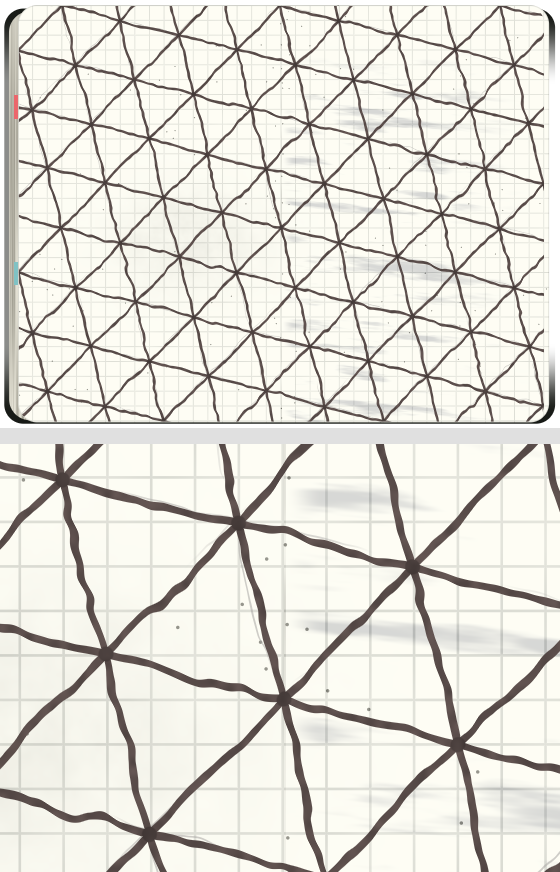
Top: the whole. Bottom: its middle third, enlarged.
Give the GLSL for this pattern, as a Shadertoy shader.

```glsl
#define CELL vec2(0.03412, 0.03466)   // ruled square, in canvas heights
#define ORIGIN vec2(0.1786, 0.1514)   // one lattice vertex, y measured down
#define INK_HALF 0.083                // stroke half width, in ruled squares
#define WOBBLE 0.22
#define SPINE_X 0.658
#define PAPER vec3(0.995, 0.993, 0.958)
#define RULE vec3(0.865, 0.868, 0.835)
#define INK vec3(0.345, 0.295, 0.285)
#define PENCIL vec3(0.66, 0.65, 0.64)
#define COVER vec3(0.09, 0.10, 0.085)

float hash(vec2 p) {
    p = fract(p * vec2(0.1031, 0.1137));
    p += dot(p, p.yx + 33.33);
    return fract((p.x + p.y) * p.x * 7.31 + p.y * 13.7);
}

float noise(vec2 p) {
    vec2 i = floor(p), f = fract(p);
    f = f * f * (3.0 - 2.0 * f);
    vec2 e = vec2(0, 1);
    return mix(mix(hash(i), hash(i + e.yx), f.x),
               mix(hash(i + e), hash(i + e.yy), f.x), f.y);
}

float fbm(vec2 p) {
    float sum = 0.0, amp = 0.5;
    for (int i = 0; i < 4; i++) {
        sum += amp * noise(p);
        p = p * 2.07 + 17.3;
        amp *= 0.5;
    }
    return sum;
}

// Coverage of a shape from its signed distance
float fill(float d, float px) { return clamp(0.5 - d / px, 0.0, 1.0); }

float roundBox(vec2 p, vec2 lo, vec2 hi, float r) {
    vec2 q = abs(p - 0.5 * (lo + hi)) - 0.5 * (hi - lo) + r;
    return length(max(q, 0.0)) + min(max(q.x, q.y), 0.0) - r;
}

// One family of hand-drawn parallels; the sway vanishes at the vertices
float stroke(float across, float along, float gap, float halfWidth, float seed, float px) {
    float id = round(across);
    vec2 key = vec2(along * 4.0 + 60.0, id * 17.3 + seed + 300.0);
    float sway = noise(key) - 0.5 + 0.5 * (noise(key * vec2(2.7, 1.0) + 40.0) - 0.5);
    sway *= WOBBLE * smoothstep(0.0, 0.25, abs(fract(along + 0.5) - 0.5));
    float w = halfWidth * (0.82 + 0.36 * noise(key * vec2(3.0, 1.0) + 9.0));
    return fill(abs((across - id) * gap + sway) - w, px);
}

// Three families closing into triangles
float triangles(vec2 uv, float halfWidth, float seed, float px) {
    float a = stroke(uv.x, uv.y, 3.638, halfWidth, seed, px);
    float b = stroke(uv.y, uv.x, 3.638, halfWidth, seed + 91.0, px);
    float c = stroke(uv.x + uv.y, uv.x, 3.536, halfWidth, seed + 173.0, px);
    return max(a, max(b, c));
}

// Vertices sit on ruled corners, steps (4,1) and (1,4)
vec2 toLattice(vec2 g) { return vec2(4.0 * g.x - g.y, 4.0 * g.y - g.x) / 15.0; }

// Cover, darkest at the corners, and the stack of page edges on the left
vec3 binding(vec2 p, float px) {
    float corner = smoothstep(0.30, 0.47, abs(p.y - 0.5));
    float strength = p.x < SPINE_X ? mix(0.5, 1.0, corner) : corner;
    float cover = fill(roundBox(p, vec2(0.010, 0.020), vec2(1.297, 0.990), 0.045), px);
    vec3 col = mix(vec3(1), COVER, cover * strength);

    float leaves = noise(vec2(p.x * 380.0, p.y * 3.0));
    vec3 edge = mix(vec3(0.60, 0.59, 0.54), vec3(0.92, 0.91, 0.86), leaves);
    float tab = hash(vec2(floor(p.y * 18.0), 5.0));
    vec3 tint = tab > 0.9 ? vec3(0.92, 0.40, 0.42) : vec3(0.50, 0.76, 0.77);
    edge = mix(edge, tint, step(0.8, tab) * step(0.032, p.x));
    float stack = fill(roundBox(p, vec2(0.021, 0.026), vec2(0.2, 0.982), 0.05), px);
    return mix(col, edge, stack);
}

// Smudges, faded streaks, crease and specks
vec3 wear(vec3 col, vec2 p, float px) {
    float rightSide = smoothstep(SPINE_X, SPINE_X + 0.03, p.x) * smoothstep(1.25, 1.0, p.x);
    float streak = smoothstep(0.52, 0.75, fbm(vec2(p.x * 7.0, p.y * 48.0 - p.x * 4.0)));
    col -= vec3(0.15, 0.145, 0.12) * streak * rightSide * smoothstep(0.1, 0.25, p.y);
    vec2 s = (p - vec2(0.44, 0.56)) / vec2(0.16, 0.11);
    col -= 0.10 * exp(-dot(s, s)) * fbm(p * 25.0);
    float crease = fill(abs(p.x - SPINE_X) - 0.0008, px) * noise(vec2(3.0, p.y * 24.0));
    col -= 0.16 * crease;
    vec2 k = p * 60.0, id = floor(k);
    vec2 dotAt = 0.25 + 0.5 * vec2(hash(id + 7.0), hash(id + 31.0));
    float chance = 0.025 + 0.25 * exp(-60.0 * abs(p.x - SPINE_X));
    float speck = fill(length(fract(k) - dotAt) - 0.08, px * 60.0);
    return col - 0.4 * speck * step(hash(id), chance);
}

void mainImage(out vec4 fragColor, in vec2 fragCoord) {
    float px = 1.0 / iResolution.y;
    vec2 p = vec2(fragCoord.x, iResolution.y - fragCoord.y) * px;
    float gpx = px / CELL.y;
    vec2 g = (p - ORIGIN) / CELL;

    // Ruled paper
    vec2 toRule = abs(g - round(g));
    float rule = max(fill(toRule.x - 0.03, gpx), fill(toRule.y - 0.03, gpx));
    vec3 sheet = mix(PAPER, RULE, rule * (0.7 + 0.4 * noise(g * 0.8 + 50.0)));
    sheet = wear(sheet, p, px);

    // Drawing, with a slight drift and a kink over the spine
    vec2 drift = vec2(noise(g * 0.3 + 40.0), noise(g * 0.3 + 80.0)) - 0.5;
    float kink = 0.16 * exp(-pow((p.x - SPINE_X) / 0.008, 2.0)) * (noise(vec2(p.y * 9.0, 2.0)) - 0.2);
    vec2 drawn = g + 0.16 * drift + vec2(0.0, kink);
    vec2 uv = toLattice(drawn);
    float area = fill(roundBox(p, vec2(0.044, 0.014), vec2(1.271, 0.985), 0.04), px);
    float guide = triangles(toLattice(g + 0.08), 0.02, 500.0, gpx);
    sheet = mix(sheet, PENCIL, 0.55 * guide * area * smoothstep(0.4, 0.7, noise(g * 0.35 + 90.0)));
    vec2 q = uv - round(uv);
    float blot = fill(length(q.x * vec2(4, 1) + q.y * vec2(1, 4)) - 0.17, gpx * 1.5);
    float ink = max(triangles(uv, INK_HALF, 0.0, gpx), blot);
    vec3 inkColor = INK * (0.9 + 0.25 * noise(g * 5.0 + 70.0)) * (1.0 - 0.2 * blot);
    sheet = mix(sheet, inkColor, ink * area);

    // Page over its binding, shaded near the outer edge
    float page = roundBox(p, vec2(0.042, 0.012), vec2(1.283, 0.987), 0.045);
    sheet *= 1.0 - 0.12 * smoothstep(-0.004, 0.0, page);
    vec3 col = mix(binding(p, px), sheet, fill(page, px));
    fragColor = vec4(clamp(col, 0.0, 1.0), 1.0);
}
```
